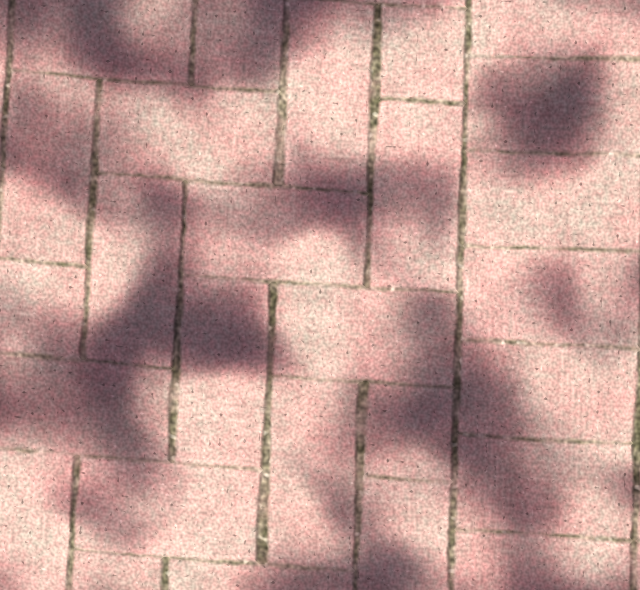
Reproduce this texture procedurally as a Shadertoy shader.

```glsl
// Sun-dappled clay pavers: herringbone field beside a stacked column, with mossy joints.
#define UNIT vec2(0.1425, 0.148)      // half brick, in canvas widths
#define ORIGIN vec2(0.733, 0.013)     // where the stacked column begins, from top left
#define LEAN 0.031                    // sideways lean of the upright joints
#define FAN 0.0070                    // how far upright joints spread toward the bottom
#define JOINT vec2(0.034, 0.018)      // half widths of upright and level joints
#define GRAIN 0.20
#define SHADOW_SCALE 0.66
#define CLAY vec3(0.97, 0.805, 0.745)
#define MOSS vec3(0.47, 0.45, 0.34)
#define SAND vec3(0.90, 0.81, 0.71)
#define SHADOW_TINT vec3(0.40, 0.37, 0.44)

float hash(vec2 p) {
    return fract(sin(dot(p, vec2(127.1, 311.7))) * 43758.5);
}

vec2 gradientAt(vec2 cell) {
    float angle = 6.2832 * hash(cell);
    return vec2(cos(angle), sin(angle));
}

// Gradient noise, roughly -0.7 to 0.7
float noise(vec2 p) {
    vec2 i = floor(p), f = p - i;
    vec2 w = f * f * f * (f * (f * 6.0 - 15.0) + 10.0);
    vec2 e = vec2(1.0, 0.0);
    float a = dot(gradientAt(i), f);
    float b = dot(gradientAt(i + e.xy), f - e.xy);
    float c = dot(gradientAt(i + e.yx), f - e.yx);
    float d = dot(gradientAt(i + e.xx), f - e.xx);
    return mix(mix(a, b, w.x), mix(c, d, w.x), w.y);
}

// Skewed brick grid; p is measured from the top left
vec2 pavingGrid(vec2 p) {
    vec2 g = p - ORIGIN + vec2(LEAN * p.y, 0.0);
    float t = p.x - 0.72;
    g.y -= t < 0.0 ? t * (0.05 - 0.034 * t) : t * (0.015 + 0.06 * p.y);
    g.x /= UNIT.x + (g.x < 0.0 ? FAN * p.y : 0.0);
    return vec2(g.x, g.y / UNIT.y);
}

// Centre (xy) and half size (zw) of the brick that holds grid point g
vec4 brickAt(vec2 g) {
    if (g.x >= 0.0) {
        return vec4(2.0 * floor(g.x * 0.5) + 1.0, floor(g.y - 0.5) + 1.0, 1.0, 0.5);
    }
    vec2 cell = floor(g);
    float phase = mod(cell.y - cell.x, 4.0);
    if (phase > 1.5) {                                  // upright brick
        return vec4(cell + vec2(0.5, phase < 2.5 ? 1.0 : 0.0), 0.5, 1.0);
    }
    if (phase > 0.5 && cell.x > -1.5) {                 // cut at the border
        return vec4(cell + 0.5, 0.5, 0.5);
    }
    return vec4(cell + vec2(phase > 0.5 ? 1.0 : 0.0, 0.5), 1.0, 0.5);
}

// Soft leaf shadow, 0 in full sun to 1 in deep shade
float leafShade(vec2 g) {
    vec2 q = mat2(0.9, -0.35, 0.35, 1.05) * g * SHADOW_SCALE + vec2(3.7, 1.4);
    q += 0.25 * vec2(noise(q * 1.3 + 8.0), noise(q * 1.3 + 21.0));
    float n = noise(q) + 0.35 * noise(q * 2.1 + 5.0);
    return smoothstep(-0.27, 0.56, n - 0.018 * (g.x + 2.0));
}

// Fired clay with grain, faint hue drift, small pits and a worn rim
vec3 clayColor(vec2 g, vec4 brick, float inset) {
    vec3 color = CLAY * (1.0 + 0.06 * (hash(brick.xy + 0.37) - 0.5));
    color *= 1.0 + vec3(-0.05, 0.06, 0.04) * (noise(g * 1.6 + 9.0) + noise(g * 15.0 + 2.0));
    color *= 1.0 + GRAIN * (noise(g * 31.0) + 0.7 * noise(g * 17.0));
    color *= 1.0 + 0.10 * noise(g * 4.0 + 17.0);
    color *= 1.0 - 0.30 * smoothstep(0.36, 0.60, noise(g * 19.0 + 31.0));
    color += 0.12 * smoothstep(0.38, 0.60, noise(g * 19.0 + 57.0));
    float rim = exp(-pow((inset - 0.035) / 0.03, 2.0));
    return color * (1.0 + 0.06 * rim * (0.5 + 2.0 * noise(g * 4.0)));
}

// Gritty fill; level joints are paler and sandier than upright ones
vec3 jointColor(vec2 g, float level) {
    float sandy = 0.30 + 0.22 * level + 0.7 * noise(g * 2.3 + 13.0) + 0.8 * noise(g * 9.0 + 3.0);
    vec3 color = mix(MOSS, SAND, clamp(sandy, 0.0, 1.0));
    color *= 1.0 + 0.6 * noise(g * 20.0);
    return color + 0.30 * smoothstep(0.25, 0.50, noise(g * 9.0 + 71.0));
}

void mainImage(out vec4 fragColor, in vec2 fragCoord) {
    vec2 g = pavingGrid(vec2(fragCoord.x, iResolution.y - fragCoord.y) / iResolution.x);

    // Uneven edges and varying joint widths
    vec2 h = g + 0.020 * vec2(noise(g * 1.7), noise(g * 1.7 + 40.0));
    h += 0.014 * vec2(noise(g * 9.0 + 6.0), noise(g * 9.0 + 60.0));
    vec4 brick = brickAt(h);
    vec2 offset = h - brick.xy;
    vec2 width = JOINT;
    width.x *= 1.0 + 1.3 * noise(vec2(round(h.x) * 7.3, h.y * 0.6));
    width.y *= 1.0 + 1.2 * noise(vec2(h.x * 0.9, round(h.y * 2.0) * 5.7));

    // Inset distance from a rounded brick edge
    vec2 side = brick.zw - abs(offset) - width;
    float radius = 0.03;
    vec2 corner = radius - side;
    float inset = radius - length(max(corner, 0.0)) - min(max(corner.x, corner.y), 0.0);
    float blur = 0.018 + 0.7 / (iResolution.x * UNIT.x);
    float level = smoothstep(-0.01, 0.01, side.x - side.y);
    float presence = clamp(0.88 - 0.15 * level + 0.9 * noise(h * 2.7 + 90.0), 0.3, 1.0);
    float fill = (1.0 - smoothstep(-blur, blur, inset)) * presence;

    // The brick to the left shades its side of an upright joint
    float lip = (1.0 - level) * smoothstep(-0.05, 0.05, offset.x) * exp(-pow(inset / 0.02, 2.0));
    vec3 color = mix(clayColor(g, brick, inset), jointColor(g, level), fill);
    color *= 1.0 - 0.30 * lip * (0.7 + noise(h * 3.0 + 44.0));

    // Dappled light, warmer at the edge of each shadow
    float shade = leafShade(g);
    color *= pow(SHADOW_TINT, vec3(shade));
    color *= 1.0 - vec3(0.0, 0.20, 0.24) * shade * (1.0 - shade);
    fragColor = vec4(clamp(color, 0.0, 1.0), 1.0);
}
```
